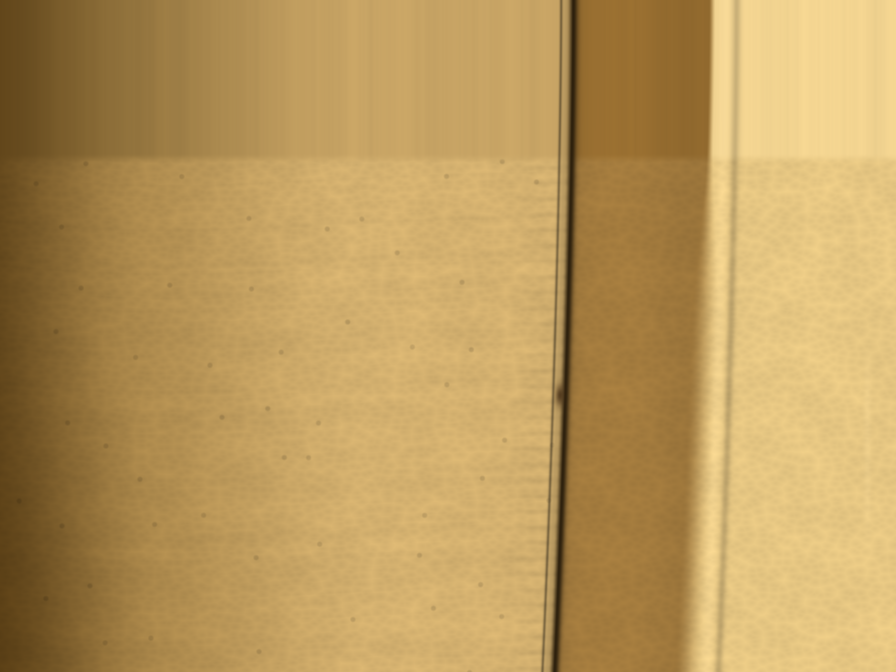
Give the GLSL for this texture, as a Shadertoy shader.

```glsl
// Folded cardboard: a shaded left flap, a dark slit, a brown shadowed wall
// and a bright creased panel. Curved fold lines split smooth gradients;
// cellular noise and layered sines add fibre, with plain streaks on top.

float hash(vec2 p) {
    p = fract(p * vec2(0.1031, 0.1137));
    p += dot(p, p.yx + 33.33);
    return fract((p.x + p.y) * p.x * 17.3);
}

// Distance to the nearest scattered cell point
float cellular(vec2 p) {
    vec2 cell = floor(p), f = fract(p);
    float nearest = 2.0;
    for (int j = -1; j <= 1; j++)
        for (int i = -1; i <= 1; i++) {
            vec2 o = vec2(i, j);
            vec2 site = o + vec2(hash(cell + o), hash(cell + o + 57.0));
            nearest = min(nearest, length(site - f));
        }
    return nearest;
}

// Irregular one-dimensional stripes, roughly -1 to 1
float stripes(float x) {
    float sum = 0.0, amp = 0.5, freq = 31.0;
    for (int i = 0; i < 5; i++) {
        sum += amp * sin(x * freq + 2.0 * sin(x * freq * 0.37 + float(i)));
        freq *= 1.83;
        amp *= 0.72;
    }
    return sum * 0.65;
}

// Soft line of the given half width around d = 0
float line(float d, float halfWidth) {
    return exp(-d * d / (halfWidth * halfWidth));
}

// Horizontal position of a fold, bending left as depth grows
float fold(float top, float bend, float depth) {
    return top - bend * pow(depth, 1.6);
}

// Left flap: dark at the far left, tan towards the slit
vec3 flapColor(float x, float depth, float streaked) {
    vec3 dark = vec3(0.34, 0.235, 0.075);
    vec3 mid = mix(vec3(0.66, 0.52, 0.28), vec3(0.55, 0.43, 0.22), streaked);
    vec3 tan1 = mix(vec3(0.84, 0.70, 0.44), vec3(0.785, 0.645, 0.395), streaked);
    float lowerShade = 0.03 * smoothstep(0.4, 1.0, depth);
    float s = x - lowerShade;
    vec3 c = mix(dark, mid, smoothstep(-0.06, 0.16, s));
    return mix(c, tan1, smoothstep(0.07, 0.42, s));
}

// Shadowed wall, its lit edge, the crease and the bright panel
vec3 wallColor(float x, float depth, float streaked) {
    float lit = fold(0.795, 0.027, depth);
    float crease = fold(0.822, 0.020, depth);
    float blur = mix(0.004, 0.016, smoothstep(0.2, 0.5, depth));
    vec3 brown = mix(vec3(0.65, 0.49, 0.245), vec3(0.60, 0.435, 0.19), streaked);
    vec3 bright = mix(vec3(0.91, 0.785, 0.515), vec3(0.95, 0.83, 0.565), streaked);
    brown *= 1.0 - 0.06 * smoothstep(0.70, 0.78, x);
    vec3 c = mix(brown, bright, smoothstep(lit - blur, lit + blur, x));
    c *= 1.0 - 0.17 * line(x - crease, 0.0045);
    c += 0.04 * line(x - crease + 0.013, 0.007);
    float dent = smoothstep(0.5, 0.6, depth) * smoothstep(0.85, 0.7, depth);
    return c + 0.025 * dent * line(x - 0.968, 0.004);
}

// Paper grain, fibres and sparse specks as a brightness offset
float paper(vec2 p, float flap) {
    float grain = cellular(p * vec2(65.0, 95.0)) - 0.5;
    float mottle = cellular(p * vec2(13.0, 17.0) + 8.0) - 0.5;
    float wave = p.y + 0.003 * sin(p.x * 9.0);
    float fibre = stripes(wave * 2.6 + 0.03 * sin(p.x * 5.0));
    float speck = smoothstep(0.05, 0.015, cellular(p * 9.0 + 3.0));
    return 0.045 * grain + 0.035 * mottle
        + 0.016 * flap * fibre - 0.09 * flap * speck;
}

void mainImage(out vec4 fragColor, in vec2 fragCoord) {
    vec2 uv = fragCoord / iResolution.xy;
    vec2 p = fragCoord / iResolution.y;
    float depth = 1.0 - uv.y;
    float pixel = 1.0 / iResolution.x;
    float streaked = smoothstep(0.244, 0.228, depth);

    // Panels on both sides of the slit
    float slit = fold(0.639, 0.021, depth);
    float d = uv.x - slit;
    float right = smoothstep(-pixel, pixel, d);
    vec3 color = mix(flapColor(uv.x, depth, streaked),
                     wallColor(uv.x, depth, streaked), right);

    // Vertical streaks above, paper texture below
    float surface = mix(paper(p, 1.0 - right), 0.022 * stripes(uv.x * 2.7), streaked);
    color *= 1.0 + surface * 1.3;

    // Corrugation ridges beside the cut
    float ridgeArea = smoothstep(-0.07, -0.02, d) * (1.0 - right) * (1.0 - streaked);
    color *= 1.0 - 0.05 * ridgeArea * pow(0.5 + 0.5 * sin(p.y * 270.0), 3.0);

    // Cut edge: thin outline, pale rim, dark gap and a small notch
    color *= 1.0 - 0.42 * line(d + 0.0125, 0.0018);
    color = mix(color, vec3(0.72, 0.60, 0.38), 0.7 * line(d + 0.008, 0.003));
    color = mix(color, vec3(0.17, 0.12, 0.045), 0.92 * line(d - 0.001, 0.0048));
    color *= 1.0 - 0.15 * right * exp(-max(d, 0.0) * 110.0);
    float notch = line(depth - 0.588, 0.015) * line(d + 0.005, 0.005);
    color = mix(color, vec3(0.25, 0.16, 0.07), 0.8 * notch);

    fragColor = vec4(clamp(color, 0.0, 1.0), 1.0);
}
```
